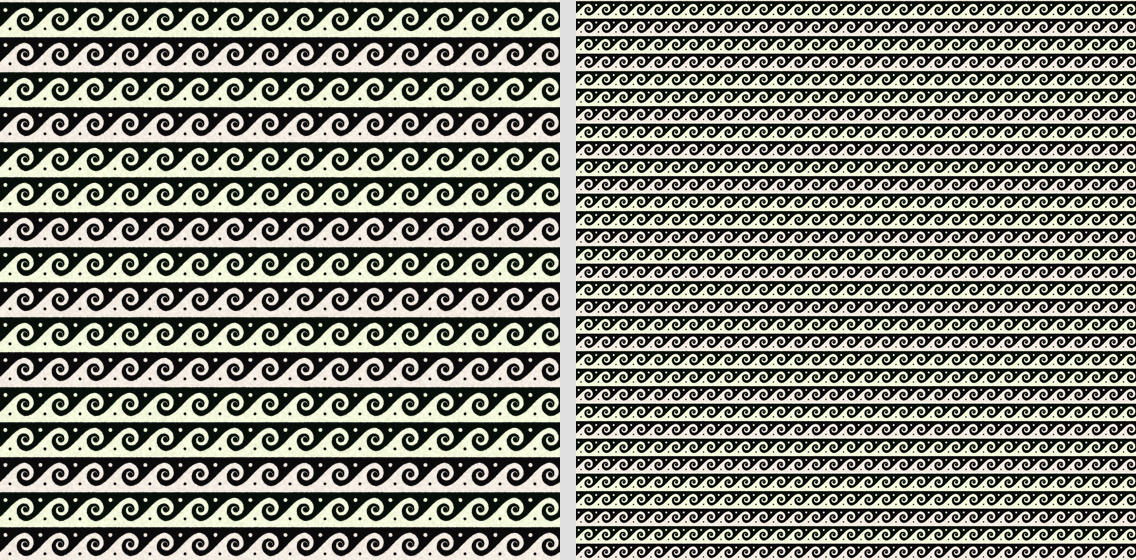
Left: one tile. Right: repeated 2 by 2.
Write a Shadertoy shader that draws this pattern.

```glsl
const float PI = 3.14159265;
const float REPEATS = 16.0;
const vec2 SCROLL_CENTRE = vec2(0.72, 0.555); // within a cell, y downwards
const float BAND_TOP = 0.49;                  // centre to upper band edge
const float CREST = 0.333;                    // centre to wave crest

float hash(vec2 cell) {
    vec3 h = fract(cell.xyx * vec3(0.1031, 0.1030, 0.0973));
    h += dot(h, h.yzx + 33.33);
    return fract((h.x + h.y) * h.z);
}

// Value noise that wraps over the unit square
float wrapNoise(vec2 uv, float cells) {
    vec2 p = uv * cells;
    vec2 i = floor(p);
    vec2 f = smoothstep(0.0, 1.0, p - i);
    vec2 a = mod(i, cells);
    vec2 b = mod(i + 1.0, cells);
    return mix(mix(hash(a), hash(vec2(b.x, a.y)), f.x),
               mix(hash(vec2(a.x, b.y)), hash(b), f.x), f.y);
}

// Half of the wave, x >= 0: positive in the pale curl and below the swell
float halfWave(vec2 p, float crest, float dotRadius) {
    float r = length(p);
    float turn = atan(p.x, -p.y) / PI;
    float arm = crest * exp2(-turn);
    float curl = min(arm - r, max(r - 0.5 * arm, 0.25 * arm - r));

    float slope = crest * PI * sin(PI * p.x);
    float swell = (p.y - crest * cos(PI * p.x)) / sqrt(1.0 + slope * slope);
    float bead = dotRadius - length(p - vec2(0.435, -0.27));
    return max(max(curl, swell), bead);
}

// The other half is the same shape turned by 180 degrees with swapped tones
float scrollBand(vec2 p, float crest, float top) {
    float side = p.x < 0.0 ? -1.0 : 1.0;
    float d = side * halfWave(p * side, crest, side > 0.0 ? 0.055 : 0.04);
    d = min(d, length(p) - 0.068); // dark eye of the curl
    d = max(d, -(p.y + top));
    return min(d, 1.0 - top - p.y);
}

// Spreads seven warm rows evenly among sixteen
float warmRow(float row) {
    float k = mod(row * 7.0, 16.0);
    return step(4.5, k) * step(k, 11.5);
}

void mainImage(out vec4 fragColor, in vec2 fragCoord) {
    vec2 uv = fragCoord / iResolution.xy;
    vec2 grid = vec2(uv.x, 1.0 - uv.y) * REPEATS;

    // Cell coordinates around the scroll centre
    vec2 shifted = grid - SCROLL_CENTRE + vec2(0.5, BAND_TOP);
    vec2 p = fract(shifted) - vec2(0.5, BAND_TOP);
    float warm = warmRow(mod(floor(shifted.y), REPEATS));

    // Grain in the paper and slightly uneven print edges
    float grain = wrapNoise(uv, 320.0) - 0.5;
    float d = scrollBand(p, CREST, BAND_TOP) + 0.008 * grain;

    float pixel = REPEATS / min(iResolution.x, iResolution.y);
    float soft = max(0.024, 0.75 * pixel);
    float pale = smoothstep(-soft, soft, d);

    vec3 ink = mix(vec3(0.03, 0.055, 0.035), vec3(0.045, 0.04, 0.045), warm);
    vec3 paper = mix(vec3(0.96, 0.98, 0.87), vec3(0.96, 0.93, 0.89), warm);
    paper += 0.07 * grain;
    ink += 0.015 * grain;

    fragColor = vec4(mix(ink, paper, pale), 1.0);
}
```
